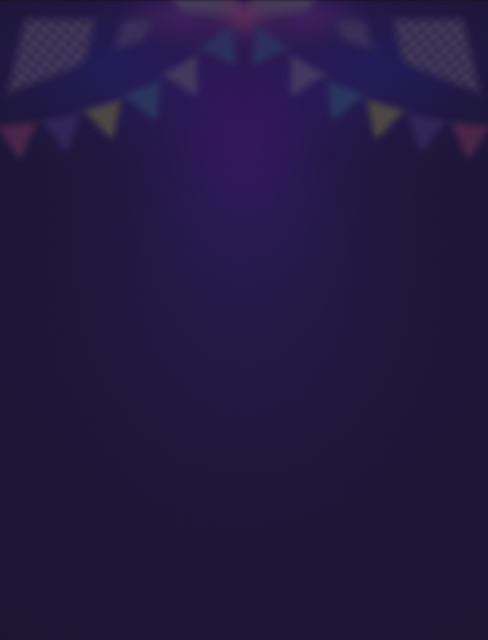
This background is drawn by a WebGL 1 fragment shader. Its source:

```glsl
precision highp float;
// Dark violet night backdrop with blurred party bunting and paper banners along the top.
uniform vec2 u_resolution;

// Soft interval: 1 between lo and hi, fading over the blur distance.
float band(float x, float lo, float hi, float blur) {
  return smoothstep(lo - blur, lo + blur, x) - smoothstep(hi - blur, hi + blur, x);
}

// Elliptical gaussian glow.
float glow(vec2 p, vec2 centre, vec2 radius) {
  vec2 d = (p - centre) / radius;
  return exp(-dot(d, d));
}

// Banner with slanted sides and a sloping lower edge.
float banner(vec2 p, vec2 sides, vec2 ends, float slant, float slope, float blur) {
  float x = p.x - slant * (p.y - ends.x);
  float lower = ends.y + slope * (p.x - sides.x);
  return band(x, sides.x, sides.y, blur) * band(p.y, ends.x, lower, blur);
}

// Pennant hanging below a tilted cord; p is relative to its middle.
float pennant(vec2 p, float slope) {
  vec2 along = normalize(vec2(1.0, slope));
  vec2 q = vec2(dot(p, along), dot(p, vec2(-along.y, along.x)) + 0.02);
  float halfWidth = 0.031 * (1.0 - q.y / 0.06);
  return smoothstep(-0.012, 0.014, halfWidth - abs(q.x)) * band(q.y, 0.0, 0.052, 0.011);
}

vec3 pennantColor(float i) {
  if (i < 0.5) return vec3(0.17, 0.20, 0.38);
  if (i < 1.5) return vec3(0.28, 0.24, 0.38);
  if (i < 2.5) return vec3(0.17, 0.23, 0.38);
  if (i < 3.5) return vec3(0.33, 0.31, 0.26);
  if (i < 4.5) return vec3(0.20, 0.16, 0.36);
  return vec3(0.32, 0.16, 0.30);
}

float hash(vec2 p) {
  return fract(sin(dot(p, vec2(12.9898, 78.233))) * 43758.5453);
}

void main() {
  // Mirrored space: x outward from the middle, y down from the top, in canvas heights.
  vec2 p = vec2(abs(gl_FragCoord.x - 0.5 * u_resolution.x),
                u_resolution.y - gl_FragCoord.y) / u_resolution.y;

  // Night gradient with a blue haze and a violet light
  vec3 color = mix(vec3(0.115, 0.085, 0.215), vec3(0.109, 0.083, 0.198), smoothstep(0.5, 1.0, p.y));
  color += vec3(0.018, 0.016, 0.055) * glow(p, vec2(0.0, 0.45), vec2(0.24, 0.34));
  color += vec3(0.010, 0.006, 0.035) * glow(p, vec2(0.0, 0.28), vec2(0.18, 0.18));
  color += vec3(0.062, -0.012, 0.075) * glow(p, vec2(0.0, 0.20), vec2(0.12, 0.16));
  color += vec3(0.016, 0.020, 0.105) * glow(p, vec2(0.21, 0.105), vec2(0.16, 0.09));

  // Magenta light behind the upper drapes
  color = mix(color, vec3(0.27, 0.13, 0.39), 0.75 * glow(p, vec2(0.10, 0.025), vec2(0.07, 0.035)));
  color = mix(color, vec3(0.24, 0.12, 0.38), 0.55 * glow(p, vec2(0.0, 0.03), vec2(0.09, 0.05)));

  // Paper banners, the larger one with a faint cut-out grid
  float grid = 0.80 + 0.16 * sin(p.x * 300.0 + p.y * 60.0) * sin(p.y * 300.0);
  float large = banner(p, vec2(0.233, 0.342), vec2(0.030, 0.092), 0.23, 0.39, 0.013);
  float small = banner(p, vec2(0.146, 0.188), vec2(0.032, 0.060), 0.30, 0.28, 0.014);
  float upper = banner(p, vec2(0.025, 0.125), vec2(-0.03, 0.026), -0.5, -0.12, 0.014);
  color = mix(color, vec3(0.265, 0.225, 0.35), large * grid);
  color = mix(color, vec3(0.245, 0.20, 0.36), small * 0.85);
  color = mix(color, vec3(0.29, 0.26, 0.35), upper * 0.8);

  // Rose knot at the middle
  color = mix(color, vec3(0.36, 0.17, 0.36), 0.85 * glow(p, vec2(0.0, 0.025), vec2(0.030, 0.026)));

  // Pennants along the sagging cord
  for (int k = 0; k < 6; k++) {
    float i = float(k);
    vec2 centre = vec2(0.033 + i * (0.056 + 0.0016 * i), 0.074 + i * (0.0495 - 0.0043 * i));
    float slope = 0.8 * (0.0495 - 0.0086 * i) / (0.056 + 0.0032 * i);
    color = mix(color, pennantColor(i), 0.85 * pennant(p - centre, slope));
  }

  // Dim upper rim and fine dither against banding
  color *= mix(0.75, 1.0, smoothstep(0.0, 0.004, p.y));
  color += (hash(gl_FragCoord.xy) - 0.5) / 255.0;
  gl_FragColor = vec4(color, 1.0);
}
```
